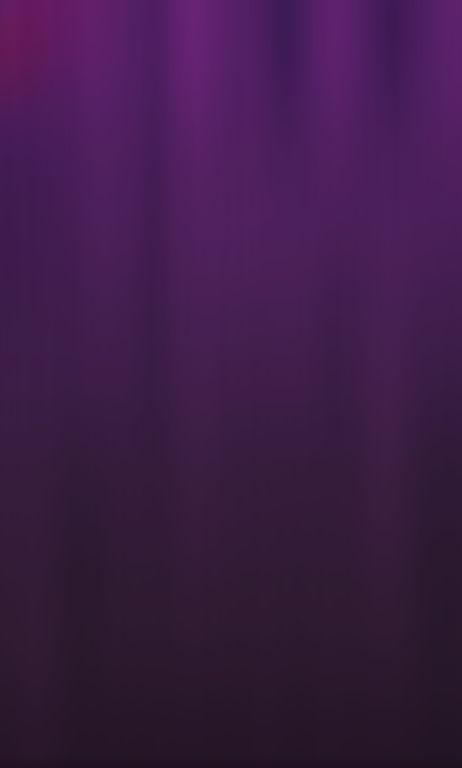
This background is drawn by a Shadertoy shader. Its source:

```glsl
// Dark violet curtain of soft vertical light streaks, brightest along the top.

float hash(vec2 p) {
    return fract(sin(dot(p, vec2(127.1, 311.7))) * 43758.5453);
}

float noise(vec2 p) {
    vec2 i = floor(p), f = fract(p);
    f = f * f * (3.0 - 2.0 * f);
    return mix(mix(hash(i), hash(i + vec2(1, 0)), f.x),
               mix(hash(i + vec2(0, 1)), hash(i + vec2(1, 1)), f.x), f.y);
}

// Soft elliptical glow, 1 at its centre
float glow(vec2 p, vec2 centre, vec2 size) {
    vec2 d = (p - centre) / size;
    return exp(-dot(d, d));
}

// Vertical base gradient, from bottom (0) to top (1)
vec3 curtain(float y) {
    vec3 c = mix(vec3(0.145, 0.083, 0.152), vec3(0.18, 0.102, 0.19), smoothstep(0.0, 0.2, y));
    c = mix(c, vec3(0.212, 0.112, 0.235), smoothstep(0.15, 0.42, y));
    c = mix(c, vec3(0.255, 0.12, 0.302), smoothstep(0.36, 0.58, y));
    c = mix(c, vec3(0.295, 0.122, 0.35), smoothstep(0.53, 0.74, y));
    return mix(c, vec3(0.325, 0.122, 0.395), smoothstep(0.7, 0.95, y));
}

void mainImage(out vec4 fragColor, in vec2 fragCoord) {
    vec2 p = fragCoord / iResolution.xy;
    vec3 color = curtain(p.y);

    // Bright and dark folds hanging from the top edge
    float folds = glow(p, vec2(0.42, 1.0), vec2(0.055, 0.2))
                + 0.6 * glow(p, vec2(0.73, 1.0), vec2(0.055, 0.18))
                + 0.6 * glow(p, vec2(1.0, 1.0), vec2(0.05, 0.2))
                + 0.3 * glow(p, vec2(0.2, 0.98), vec2(0.05, 0.18))
                - 1.1 * glow(p, vec2(0.62, 0.98), vec2(0.05, 0.17))
                - 0.9 * glow(p, vec2(0.85, 0.97), vec2(0.055, 0.15))
                - 0.3 * glow(p, vec2(0.33, 0.9), vec2(0.035, 0.25));
    color += folds * vec3(0.085, 0.018, 0.065);

    // Crimson tint in the upper left corner
    color += glow(p, vec2(0.1, 1.0), vec2(0.12, 0.09)) * vec3(0.065, -0.01, 0.0);
    color += glow(p, vec2(0.0, 0.93), vec2(0.1, 0.07)) * vec3(0.05, -0.015, -0.05);

    // Broad shadows and faint highlights in the middle and lower parts
    float shade = 0.6 * glow(p, vec2(0.52, 0.69), vec2(0.12, 0.14))
                + 0.5 * glow(p, vec2(0.83, 0.38), vec2(0.06, 0.25))
                + 0.4 * glow(p, vec2(0.42, 0.45), vec2(0.06, 0.25))
                + 0.4 * glow(p, vec2(0.08, 0.12), vec2(0.06, 0.18))
                - 1.1 * glow(p, vec2(0.03, 0.72), vec2(0.13, 0.18))
                - 0.6 * glow(p, vec2(0.33, 0.62), vec2(0.045, 0.2))
                - 0.5 * glow(p, vec2(0.73, 0.55), vec2(0.04, 0.16))
                - 0.5 * glow(p, vec2(0.17, 0.28), vec2(0.06, 0.18))
                - 0.8 * glow(p, vec2(0.97, 0.35), vec2(0.09, 0.28));
    color += shade * vec3(0.042, 0.014, 0.036);

    // Fine woven streaks, fading toward the bottom
    float weave = 0.0;
    for (float k = 1.0; k < 4.0; k++) {
        weave += (noise(p * vec2(14.0 * k * k, 2.0 + k) + 17.0 * k) - 0.5) / k;
    }
    color += weave * vec3(0.018, 0.008, 0.016) * mix(0.35, 1.0, p.y);

    // Dim rim along the bottom
    color *= mix(0.85, 1.0, smoothstep(0.0, 0.02, p.y));
    fragColor = vec4(color, 1.0);
}
```
